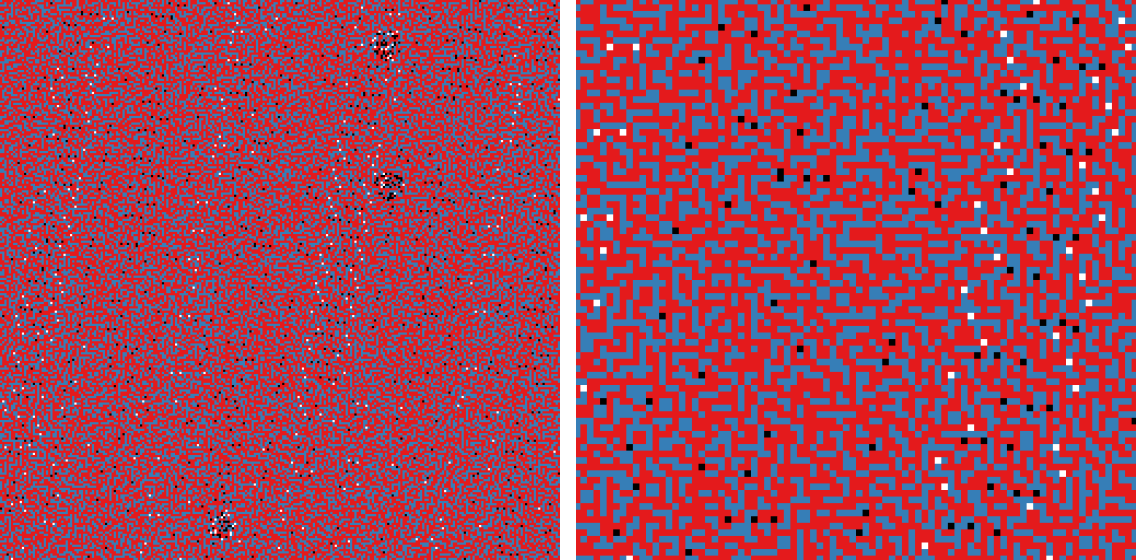
Left: the whole. Right: its middle third, enlarged.
A WebGL 1 fragment shader for this texture:

```glsl
precision highp float;
// A fine square grid of red and blue cells forming a tight labyrinth, with stray
// black and white specks. Hash noise is filtered by a ring-shaped band-pass kernel
// (a windowed Bessel wave) and cut at a level that sets the share of blue.

uniform vec2 u_resolution;

#define GRID 256.0          // cells per canvas height
#define WAVE_NUMBER 2.45    // radians per cell, sets the line spacing
#define WINDOW 1.5          // kernel width in cells, larger gives longer lines
#define BLUE_LEVEL 0.28     // cut in standard deviations, sets the blue share
#define BLACK_SHARE 0.0038
#define WHITE_SHARE 0.0034
#define PATCH_RADIUS 7.0    // cells
#define PATCH_DENSITY 0.27  // share of specks inside a patch

const vec3 RED = vec3(0.894, 0.102, 0.110);
const vec3 BLUE = vec3(0.212, 0.494, 0.718);
const vec3 BLACK = vec3(0.0);
const vec3 WHITE = vec3(1.0);

float hash(vec2 p) {
  return fract(sin(dot(p, vec2(12.9898, 78.233))) * 43758.5453);
}

// Bessel J0 by its far-field form, faded by a Gaussian window.
float ringKernel(float r) {
  if (r < 0.5) return 1.0;
  float x = WAVE_NUMBER * r;
  float wave = sqrt(0.6366 / x) * cos(x - 0.7854);
  return wave * exp(-0.5 * r * r / (WINDOW * WINDOW));
}

// Band-passed noise, scaled to unit deviation.
float labyrinth(vec2 cell) {
  float sum = 0.0;
  float energy = 0.0;
  for (int j = -3; j <= 3; j++) {
    for (int i = -3; i <= 3; i++) {
      vec2 offset = vec2(float(i), float(j));
      float weight = ringKernel(length(offset));
      sum += weight * (hash(cell + offset + 17.0) - 0.5);
      energy += weight * weight;
    }
  }
  return sum / sqrt(energy / 12.0);
}

// Extra speck density inside a few scattered patches.
float patchDensity(vec2 cell) {
  float density = 0.0;
  for (int i = 0; i < 3; i++) {
    float id = float(i);
    vec2 center = GRID * vec2(hash(vec2(id, 3.7)), hash(vec2(id, 8.1)));
    density = max(density, PATCH_DENSITY * step(distance(cell, center), PATCH_RADIUS));
  }
  return density;
}

vec3 cellColor(vec2 cell) {
  float extra = patchDensity(cell);
  float black = BLACK_SHARE + 0.75 * extra;
  float white = WHITE_SHARE + 0.25 * extra;
  float pick = hash(cell + vec2(391.3, 157.9));
  if (pick < black) return BLACK;
  if (pick < black + white) return WHITE;
  return labyrinth(cell) > BLUE_LEVEL ? BLUE : RED;
}

void main() {
  vec2 p = gl_FragCoord.xy / u_resolution.y * GRID;
  float pixel = GRID / u_resolution.y;

  // Blend the four nearest cells over one pixel for smooth edges.
  vec2 base = floor(p - 0.5);
  vec2 blend = clamp((p - 1.0 - base) / pixel + 0.5, 0.0, 1.0);
  vec3 color = vec3(0.0);
  for (int j = 0; j < 2; j++) {
    for (int i = 0; i < 2; i++) {
      vec2 corner = vec2(float(i), float(j));
      vec2 share = mix(1.0 - blend, blend, corner);
      float weight = share.x * share.y;
      if (weight > 0.001) color += weight * cellColor(base + corner);
    }
  }
  gl_FragColor = vec4(color, 1.0);
}
```
